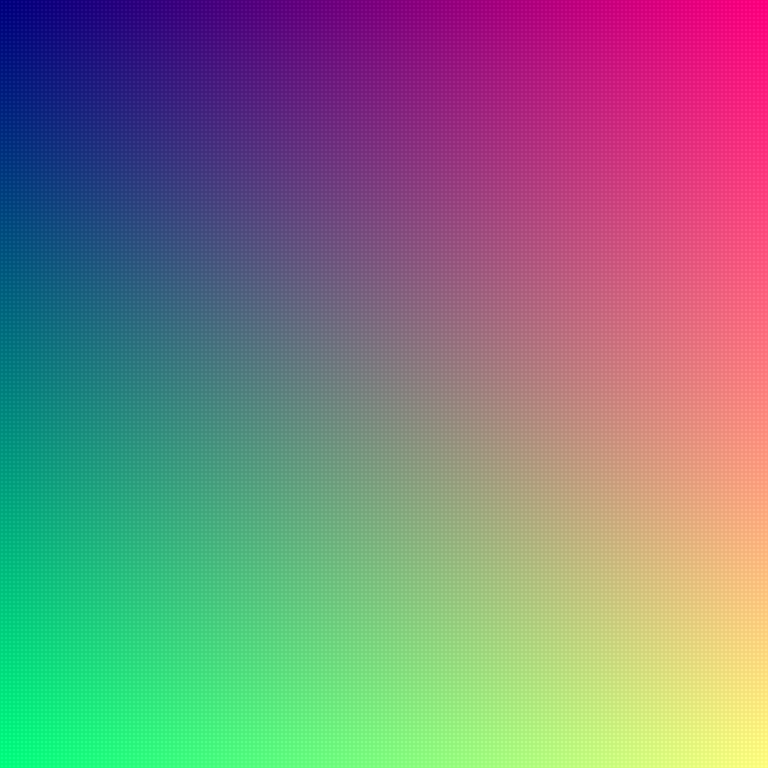
Reproduce this background procedurally as a three.js fragment shader.

```glsl
// Draws a four-corner gradient of green, yellow, navy and pink under a fine lattice of light dots.
varying vec2 vUv;

// Corner colours
const vec3 LOWER_LEFT_GREEN   = vec3(0.0, 1.0, 0.5);
const vec3 LOWER_RIGHT_YELLOW = vec3(1.0, 1.0, 0.5);
const vec3 UPPER_LEFT_NAVY    = vec3(0.0, 0.0, 0.5);
const vec3 UPPER_RIGHT_PINK   = vec3(1.0, 0.0, 0.5);

// Dot lattice
const float TAU = 6.28318;
const float DOTS_ACROSS = 192.0;
const float DOT_STRENGTH = 0.07;

// Bilinear blend of the four corners
vec3 cornerGradient(vec2 p) {
  vec3 lowerEdge = mix(LOWER_LEFT_GREEN, LOWER_RIGHT_YELLOW, p.x);
  vec3 upperEdge = mix(UPPER_LEFT_NAVY, UPPER_RIGHT_PINK, p.x);
  return mix(lowerEdge, upperEdge, p.y);
}

// Soft dots, one per cell, balanced around zero
float dotLattice(vec2 p) {
  vec2 wave = 0.5 - 0.5 * cos(TAU * p * DOTS_ACROSS);
  return wave.x * wave.y - 0.25;
}

void main() {
  vec3 color = cornerGradient(vUv) + DOT_STRENGTH * dotLattice(vUv);
  gl_FragColor = vec4(clamp(color, 0.0, 1.0), 1.0);
}
```
